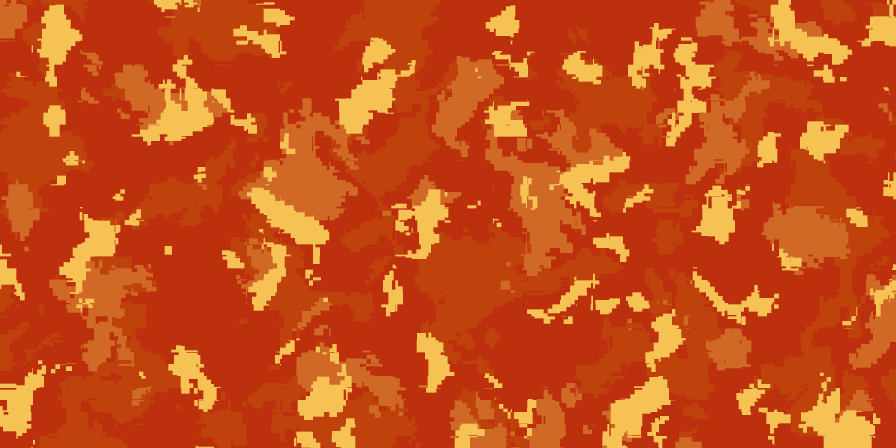
A Shadertoy shader for this texture:

```glsl
// Ragged camouflage: dark red ground under rust, orange and yellow patches.
// Each patch layer is a thresholded sum of random sine waves; its coordinates
// are warped smoothly, then torn into small blocks to give stepped edges.

#define WAVES 24          // sines per layer
#define SAMPLES 3         // antialiasing grid per axis
#define WARP 0.028        // smooth bending of the patches
#define CHUNKS 34.0       // torn blocks per canvas height
#define TEAR 0.020        // shift of the torn blocks
#define STEPS 100.0       // edge steps per canvas height
#define YELLOW_LEVEL 1.10 // thresholds in standard deviations
#define ORANGE_LEVEL 1.10
#define RUST_LEVEL 0.62

const vec3 RED    = vec3(0.74, 0.19, 0.05);
const vec3 RUST   = vec3(0.75, 0.26, 0.05);
const vec3 ORANGE = vec3(0.82, 0.41, 0.15);
const vec3 YELLOW = vec3(0.97, 0.76, 0.33);

const float TAU = 6.28319;
const float GOLDEN_ANGLE = 2.39996;

vec2 hash2(vec2 p) {
    vec3 q = fract(p.xyx * vec3(0.1031, 0.1030, 0.0973));
    q += dot(q, q.yzx + 33.33);
    return fract((q.xx + q.yz) * q.zy);
}

// Random field with zero mean and unit variance, waves from coarse to fine
float waveField(vec2 p, float coarse, float fine, float seed) {
    float sum = 0.0, power = 0.0;
    for (int i = 0; i < WAVES; i++) {
        float n = float(i);
        vec2 rnd = hash2(vec2(n + 1.0, seed));
        float k = coarse * pow(fine / coarse, n / float(WAVES));
        float amp = pow(coarse / k, 0.6);
        float angle = n * GOLDEN_ANGLE + seed + 0.6 * rnd.x;
        sum += amp * sin(k * dot(p, vec2(cos(angle), sin(angle))) + TAU * rnd.y);
        power += 0.5 * amp * amp;
    }
    return sum * inversesqrt(power);
}

// Smooth bend, then block shifts, then snapping to a fine grid
vec2 tornCoords(vec2 p) {
    vec2 chunk = floor(p * CHUNKS * vec2(0.8, 1.1));
    p += TEAR * (hash2(chunk + 7.0) - 0.5);
    p = (floor(p * STEPS) + 0.5) / STEPS;
    vec2 bend = sin(p.yx * vec2(13.0, 11.0) + 2.0 * sin(p * vec2(5.0, 7.0)));
    bend += 0.5 * sin(p.yx * 29.0 + p * 17.0 + vec2(1.0, 4.0));
    return p + WARP * bend;
}

vec3 camouflage(vec2 p) {
    vec2 q = tornCoords(p);
    if (waveField(q, 19.0, 140.0, 3.0) > YELLOW_LEVEL) return YELLOW;
    if (waveField(q, 10.0, 170.0, 11.0) > ORANGE_LEVEL) return ORANGE;
    if (waveField(q, 14.0, 140.0, 23.0) > RUST_LEVEL) return RUST;
    return RED;
}

void mainImage(out vec4 fragColor, in vec2 fragCoord) {
    vec3 color = vec3(0.0);
    for (int y = 0; y < SAMPLES; y++) {
        for (int x = 0; x < SAMPLES; x++) {
            vec2 offset = (vec2(x, y) + 0.5) / float(SAMPLES) - 0.5;
            color += camouflage((fragCoord + offset) / iResolution.y);
        }
    }
    fragColor = vec4(color / float(SAMPLES * SAMPLES), 1.0);
}
```
